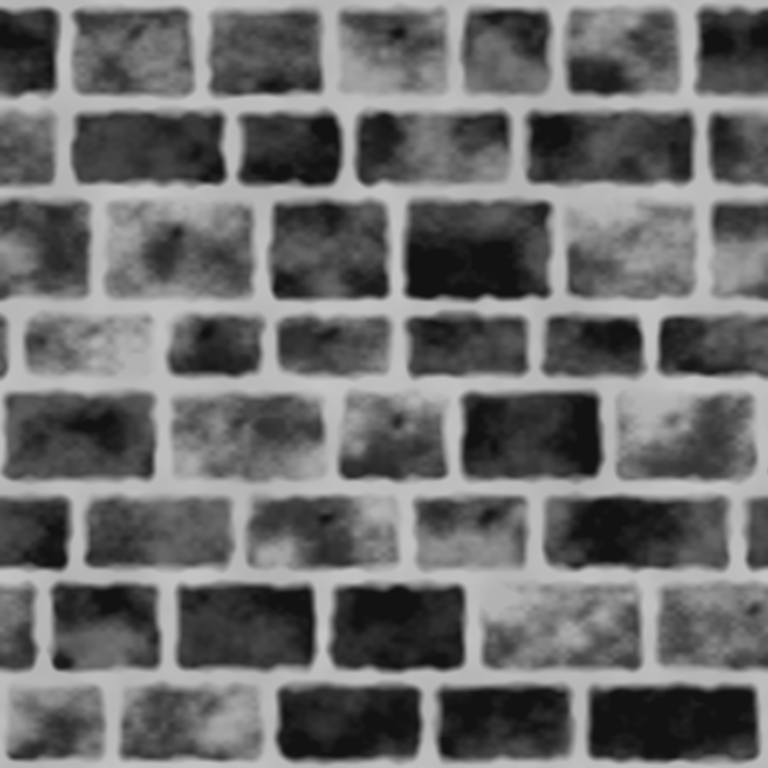
Give the GLSL for this texture, as a WebGL 1 fragment shader.

```glsl
precision highp float;

uniform vec2 u_resolution;

const float MORTAR_TONE = 0.735;
const float HALF_JOINT = 0.0108;
const float CORNER = 0.013;

float hash(vec2 p) {
  return fract(sin(dot(p, vec2(127.1, 311.7))) * 43758.5);
}

// Value noise that wraps after `period` cells
float noise(vec2 p, vec2 period, float seed) {
  vec2 i = floor(p);
  vec2 f = fract(p);
  f = f * f * (3.0 - 2.0 * f);
  vec2 a = mod(i, period) + seed;
  vec2 b = mod(i + 1.0, period) + seed;
  return mix(mix(hash(a), hash(vec2(b.x, a.y)), f.x),
             mix(hash(vec2(a.x, b.y)), hash(b), f.x), f.y);
}

float fbm(vec2 uv, vec2 cells, float seed) {
  float sum = 0.0;
  float weight = 0.5;
  for (int i = 0; i < 4; i++) {
    sum += weight * noise(uv * cells, cells, seed);
    cells *= 2.0;
    weight *= 0.52;
  }
  return sum / 0.97;
}

float pick(vec4 values, float index) {
  return dot(values, vec4(equal(vec4(index), vec4(0.0, 1.0, 2.0, 3.0))));
}

// Position of the upright joint to the left of a brick
float jointX(float column, float row, float count, float offset) {
  float jitter = hash(vec2(mod(column, count), row + 3.7)) - 0.5;
  return (column + offset + 0.34 * jitter) / count;
}

float roundedBox(vec2 p, vec2 halfSize, float radius) {
  vec2 q = abs(p) - halfSize + radius;
  return length(max(q, 0.0)) + min(max(q.x, q.y), 0.0) - radius;
}

// Stained brick face; `local` runs from 0 to 1 across the brick
float brickTone(vec2 uv, vec2 local, vec2 size, vec2 id) {
  float seed = floor(hash(id + 5.3) * 90.0);
  float lightness = hash(id + 11.9);
  float blotch = smoothstep(0.2, 0.8, fbm(uv, vec2(14.0, 18.0), seed)) - 0.5;
  float grain = noise(uv * 90.0, vec2(90.0), seed) - 0.5;
  float slope = (hash(id + 23.1) - 0.35) * (local.y - 0.5);

  float tone = mix(0.11, 0.49, lightness);
  tone += blotch * mix(0.14, 0.5, sqrt(lightness));
  tone += slope * 0.45 * lightness + grain * 0.05;

  // Dark pit in the upper middle
  vec2 pit = vec2(0.5 + 0.3 * (hash(id + 31.7) - 0.5), 0.66);
  vec2 q = (local - pit) * size / vec2(0.013, 0.012);
  q.x -= 0.5 * q.y;
  tone -= 0.24 * lightness * exp(-dot(q, q));
  return clamp(tone, 0.07, 0.7);
}

void main() {
  vec2 uv = gl_FragCoord.xy / u_resolution;

  // Courses come in pairs: a low one, then a tall one
  float pair = floor(uv.y * 4.0);
  float y = uv.y - pair * 0.25;
  float split = pick(vec4(0.118, 0.115, 0.101, 0.116), pair);
  float tall = step(split, y);
  float row = pair * 2.0 + tall;
  float bottom = tall * split;
  float top = mix(split, 0.25, tall);

  // Five or six bricks per course, each course shifted
  float count = 5.0 + mix(pick(vec4(0.0, 0.0, 1.0, 0.0), pair),
                          pick(vec4(0.0, 0.0, 0.0, 1.0), pair), tall);
  float offset = mix(pick(vec4(0.83, 0.64, 0.18, 0.44), pair),
                     pick(vec4(0.16, 0.0, 0.56, 0.46), pair), tall);
  float column = floor(uv.x * count - offset);
  column -= 1.0 - step(jointX(column, row, count, offset), uv.x);
  column += step(jointX(column + 1.0, row, count, offset), uv.x);
  float left = jointX(column, row, count, offset);
  float right = jointX(column + 1.0, row, count, offset);

  // Brick shape with a rough, soft outline
  vec2 size = vec2(right - left, top - bottom);
  vec2 local = (vec2(uv.x, y) - vec2(left, bottom)) / size;
  vec2 id = vec2(mod(column, count), row);
  float d = roundedBox((local - 0.5) * size, 0.5 * size - HALF_JOINT, CORNER);
  d += 0.008 * (noise(uv * 52.0, vec2(52.0), 7.0) - 0.5);
  float softness = mix(0.007, 0.011, local.y);
  float brick = 1.0 - smoothstep(-softness, 0.007, d);

  // Mortar and brick
  float mortar = MORTAR_TONE + 0.12 * (fbm(uv, vec2(12.0), 41.0) - 0.5);
  float tone = mix(mortar, brickTone(uv, local, size, id), brick);
  gl_FragColor = vec4(vec3(tone), 1.0);
}
```
